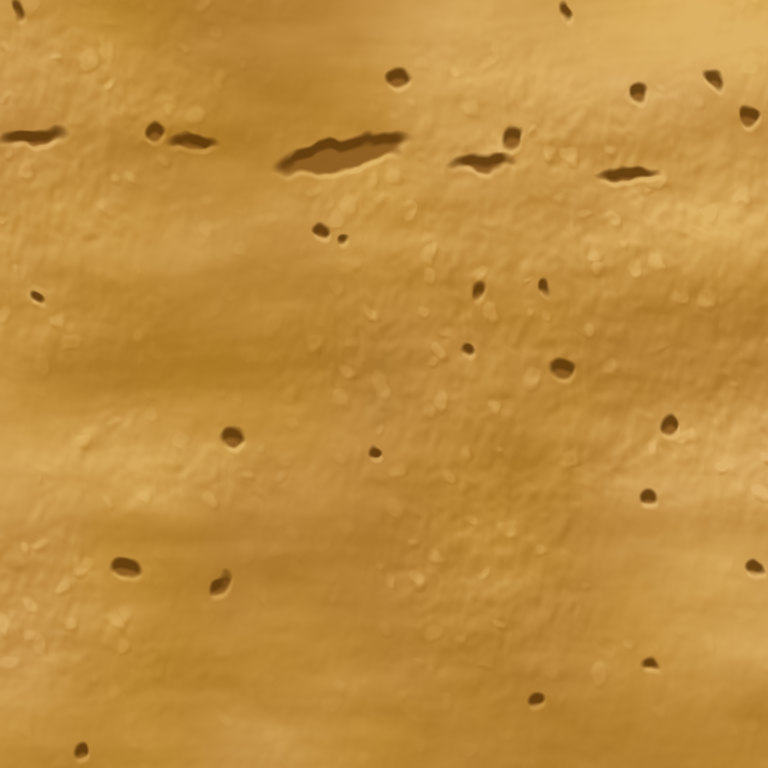
A WebGL 2 fragment shader for this texture:

```glsl
#version 300 es
precision highp float;
precision highp int;
// Ochre travertine: soft level beds of warm stone built from layered noise,
// with patches of embossed grain, scattered pale pebbles, small round pits
// and a row of long hollows that are shadowed above and lit on the lower lip.

uniform vec2 u_resolution;
out vec4 fragColor;

const float PI = 3.14159;

// Integer hash: three values in 0..1 for each cell and seed.
vec3 hash3(vec2 cell, float seed) {
  uvec3 v = uvec3(ivec3(vec3(cell, seed)) + 4096);
  v = v * 1664525u + 1013904223u;
  v.x += v.y * v.z; v.y += v.z * v.x; v.z += v.x * v.y;
  v ^= v >> 16u;
  v.x += v.y * v.z; v.y += v.z * v.x; v.z += v.x * v.y;
  return vec3(v >> 16u) / 65535.0;
}

mat2 rotation(float angle) {
  float c = cos(angle), s = sin(angle);
  return mat2(c, s, -s, c);
}

float valueNoise(vec2 p, float seed) {
  vec2 cell = floor(p), f = fract(p);
  f = f * f * f * (f * (f * 6.0 - 15.0) + 10.0);
  float low = mix(hash3(cell, seed).x, hash3(cell + vec2(1, 0), seed).x, f.x);
  float high = mix(hash3(cell + vec2(0, 1), seed).x, hash3(cell + vec2(1, 1), seed).x, f.x);
  return mix(low, high, f.y);
}

// Layered noise, centred on zero.
float fbm(vec2 p, int octaves, float seed) {
  float sum = 0.0, weight = 0.5;
  for (int i = 0; i < octaves; i++) {
    sum += weight * (valueNoise(p, seed + float(i)) - 0.5);
    p = rotation(0.35) * p * 2.03 + 7.3;
    weight *= 0.5;
  }
  return sum;
}

// Scattered soft ovals; radii and softness are in cell units.
float blobs(vec2 p, float cells, float chance, vec2 radii, float softness, float seed) {
  vec2 grid = p * cells;
  float cover = 0.0;
  for (int y = -1; y <= 1; y++) {
    for (int x = -1; x <= 1; x++) {
      vec2 cell = floor(grid) + vec2(x, y);
      vec3 place = hash3(cell, seed), form = hash3(cell, seed + 1.0);
      if (form.x > chance) continue;
      vec2 offset = rotation(form.y * PI) * (grid - cell - place.xy);
      offset.x *= mix(0.55, 1.0, form.z);
      float radius = mix(radii.x, radii.y, place.z);
      cover = max(cover, 1.0 - smoothstep(radius - softness, radius + softness, length(offset)));
    }
  }
  return cover;
}

// Row of long ragged hollows, widest left of the middle.
float hollows(vec2 p) {
  float cover = 0.0;
  for (int i = 0; i < 6; i++) {
    vec3 r = hash3(vec2(i, 3), 40.0) - 0.5;
    vec2 centre = vec2(0.05 + 0.195 * float(i) + 0.03 * r.x, 0.805 + 0.07 * r.y);
    float bulk = exp(-80.0 * pow(centre.x - 0.44, 2.0));
    vec2 size = mix(vec2(0.03 + 0.018 * r.z, 0.009), vec2(0.085, 0.02), bulk);
    vec2 offset = rotation(-0.13 * bulk - 0.15 * r.z) * (p - centre);
    float edge = (length(offset / size) - 1.0) * size.y;
    cover = max(cover, 1.0 - smoothstep(-0.003, 0.003, edge));
  }
  return cover;
}

float cavities(vec2 p) {
  p += 0.018 * vec2(fbm(p * 38.0, 2, 50.0), fbm(p * 38.0, 2, 55.0));
  return max(hollows(p), blobs(p, 9.0, 0.24, vec2(0.045, 0.105), 0.03, 60.0));
}

// Height of the granular surface.
float relief(vec2 p) {
  p += 0.02 * fbm(p * 22.0, 2, 70.0);
  return fbm(p * vec2(52.0, 44.0), 2, 75.0);
}

// Stone colour from a tone that equals its red value.
vec3 stoneColour(float tone) {
  vec3 c = mix(vec3(0.54, 0.34, 0.05), vec3(0.68, 0.48, 0.17), smoothstep(0.54, 0.68, tone));
  c = mix(c, vec3(0.76, 0.56, 0.25), clamp((tone - 0.68) / 0.08, 0.0, 1.0));
  return mix(c, vec3(0.87, 0.70, 0.40), clamp((tone - 0.76) / 0.11, 0.0, 1.0));
}

void main() {
  vec2 p = gl_FragCoord.xy / min(u_resolution.x, u_resolution.y);

  // Beds, blotches and fine level streaks.
  float drift = fbm(p * vec2(2.0, 3.0), 3, 10.0);
  float beds = -cos(2.0 * PI * (p.y - 0.27 + 0.12 * drift - 0.03 * p.x) / 0.26);
  float blotches = fbm(p * vec2(3.2, 5.5), 5, 20.0);
  float streaks = fbm(p * vec2(5.0, 26.0) + drift * 2.0, 3, 30.0);
  float paleTop = smoothstep(0.82, 0.98, p.y) * smoothstep(0.1, 0.6, p.x);
  float tone = 0.747 + 0.02 * beds + 0.24 * blotches + 0.09 * streaks + 0.035 * paleTop;

  // Grain and pebbles gather in patches, leaving the foot smooth.
  float patches = smoothstep(-0.12, 0.14, fbm(p * vec2(3.0, 4.5), 3, 80.0));
  float grain = mix(0.25, 1.0, patches * smoothstep(0.04, 0.22, p.y)) * (1.0 - 0.7 * paleTop);
  tone += 0.17 * grain * (relief(p) - relief(p + vec2(-0.003, 0.006)));
  vec2 bent = p + 0.02 * vec2(fbm(p * 45.0, 2, 85.0), fbm(p * 45.0, 2, 88.0));
  float pebble = blobs(bent, 30.0, 0.3, vec2(0.1, 0.3), 0.1, 90.0);
  float pebbleShade = blobs(bent + vec2(-0.003, 0.006), 30.0, 0.3, vec2(0.1, 0.3), 0.1, 90.0);
  tone += grain * (0.05 * pebble - 0.035 * pebbleShade * (1.0 - pebble));

  // Cavities: lit lower lip, shadowed roof, paler floor.
  float hole = cavities(p);
  float lip = max(cavities(p + vec2(-0.002, 0.007)) - hole, 0.0);
  float floorLight = cavities(p + vec2(0.0, 0.014));
  tone += 0.085 * lip;
  vec3 colour = stoneColour(tone);
  colour.b += 0.07 * fbm(p * 6.0, 3, 95.0);
  vec3 holeColour = mix(vec3(0.36, 0.21, 0.03), vec3(0.54, 0.35, 0.12), floorLight);
  fragColor = vec4(mix(colour, holeColour, 0.88 * hole), 1.0);
}
```
